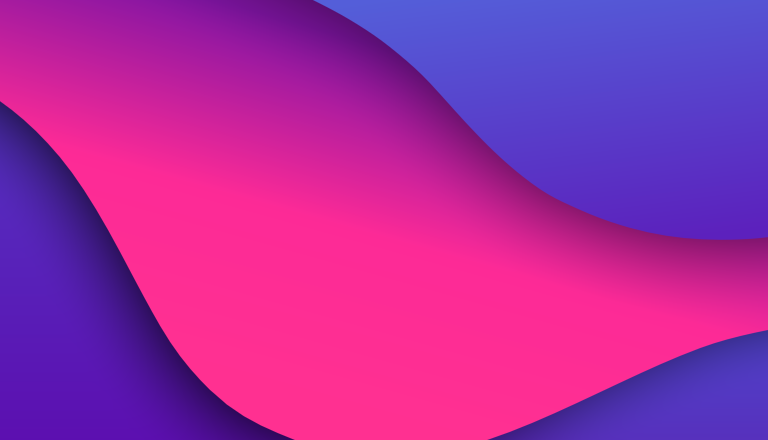
Reproduce this background procedurally as a Shadertoy shader.

```glsl
const int KNOTS = 11;
const int STEPS = 5;
const float ASPECT = 1.745;

// Ribbon edges: x, height and slope at each knot
const vec3 UPPER_EDGE[KNOTS] = vec3[KNOTS](
    vec3(0.711, 1.0, -0.5), vec3(0.795, 0.955, -0.6), vec3(0.886, 0.893, -0.8),
    vec3(0.977, 0.811, -1.07), vec3(1.068, 0.711, -1.06), vec3(1.136, 0.643, -0.92),
    vec3(1.227, 0.57, -0.68), vec3(1.318, 0.523, -0.45), vec3(1.432, 0.482, -0.28),
    vec3(1.636, 0.455, 0.0), vec3(1.745, 0.461, 0.13));
const vec3 LOWER_EDGE[KNOTS] = vec3[KNOTS](
    vec3(0.0, 0.77, -0.7), vec3(0.136, 0.643, -1.2), vec3(0.273, 0.427, -1.88),
    vec3(0.364, 0.259, -1.72), vec3(0.477, 0.114, -0.98), vec3(0.67, 0.0, -0.4),
    vec3(0.886, -0.041, 0.0), vec3(1.107, 0.0, 0.33), vec3(1.364, 0.109, 0.47),
    vec3(1.591, 0.209, 0.37), vec3(1.745, 0.25, 0.2));

// Cubic Hermite point between two knots
vec2 hermite(vec3 a, vec3 b, float t) {
    float span = b.x - a.x;
    float u = 1.0 - t;
    float y = u * u * ((1.0 + 2.0 * t) * a.y + t * span * a.z)
            + t * t * ((1.0 + 2.0 * u) * b.y - u * span * b.z);
    return vec2(a.x + span * t, y);
}

// x keeps the nearest distance, y the side of the curve (+1 above)
vec2 addSegment(vec2 state, vec2 p, vec2 a, vec2 b) {
    vec2 ab = b - a, ap = p - a;
    float t = clamp(dot(ap, ab) / dot(ab, ab), 0.0, 1.0);
    state.x = min(state.x, length(ap - ab * t));
    if (p.x >= a.x && p.x < b.x) state.y = ab.x * ap.y > ab.y * ap.x ? 1.0 : -1.0;
    return state;
}

// Signed distance to a smooth edge, extended straight at both ends
float edgeDistance(vec2 p, vec3 knots[KNOTS]) {
    vec3 first = knots[0], last = knots[KNOTS - 1];
    vec2 state = vec2(10.0, 1.0);
    vec2 previous = first.xy;
    state = addSegment(state, p, first.xy - 0.8 * vec2(1.0, first.z), first.xy);
    for (int i = 0; i < KNOTS - 1; i++) {
        for (int j = 1; j <= STEPS; j++) {
            vec2 next = hermite(knots[i], knots[i + 1], float(j) / float(STEPS));
            state = addSegment(state, p, previous, next);
            previous = next;
        }
    }
    state = addSegment(state, p, last.xy, last.xy + 0.8 * vec2(1.0, last.z));
    return state.x * state.y;
}

float ramp(float from, float to, float v) {
    return clamp((v - from) / (to - from), 0.0, 1.0);
}

// Soft darkening that fades away from an edge
float shade(float distance, float width, float strength) {
    float fade = 1.0 - ramp(0.0, width, distance);
    return 1.0 - strength * fade * fade;
}

vec3 skyColor(vec2 p) {
    float depth = 1.0 - p.y + 0.13 * (p.x - 0.86);
    return mix(vec3(0.33, 0.37, 0.85), vec3(0.36, 0.13, 0.74), ramp(0.0, 0.63, depth));
}

vec3 ribbonColor(vec2 p) {
    float depth = 1.0 - p.y - 0.28 * p.x;
    vec3 color = mix(vec3(0.50, 0.08, 0.64), vec3(0.99, 0.165, 0.59), ramp(-0.136, 0.295, depth));
    return mix(color, vec3(1.0, 0.19, 0.57), ramp(0.295, 0.7, depth));
}

vec3 groundColor(vec2 p) {
    vec3 left = mix(vec3(0.36, 0.06, 0.69), vec3(0.33, 0.20, 0.76), ramp(0.0, 0.77, p.y));
    vec3 right = mix(vec3(0.34, 0.19, 0.74), vec3(0.31, 0.26, 0.79), ramp(0.0, 0.25, p.y));
    return mix(left, right, smoothstep(0.6, 1.4, p.x));
}

void mainImage(out vec4 fragColor, in vec2 fragCoord) {
    vec2 p = fragCoord / iResolution.xy * vec2(ASPECT, 1.0);
    float pixel = 1.0 / iResolution.y;
    float upper = edgeDistance(p, UPPER_EDGE);
    float lower = edgeDistance(p, LOWER_EDGE);

    // The ground shadow is deeper and wider on the left
    float rightward = smoothstep(0.5, 1.4, p.x);
    float groundShade = shade(-lower, mix(0.20, 0.13, rightward), mix(0.5, 0.27, rightward));

    // Layers from back to front
    vec3 color = groundColor(p) * groundShade;
    vec3 ribbon = ribbonColor(p) * shade(-upper, 0.2, 0.3);
    color = mix(color, ribbon, smoothstep(-0.7 * pixel, 0.7 * pixel, lower));
    color = mix(color, skyColor(p), smoothstep(-0.7 * pixel, 0.7 * pixel, upper));
    fragColor = vec4(color, 1.0);
}
```
